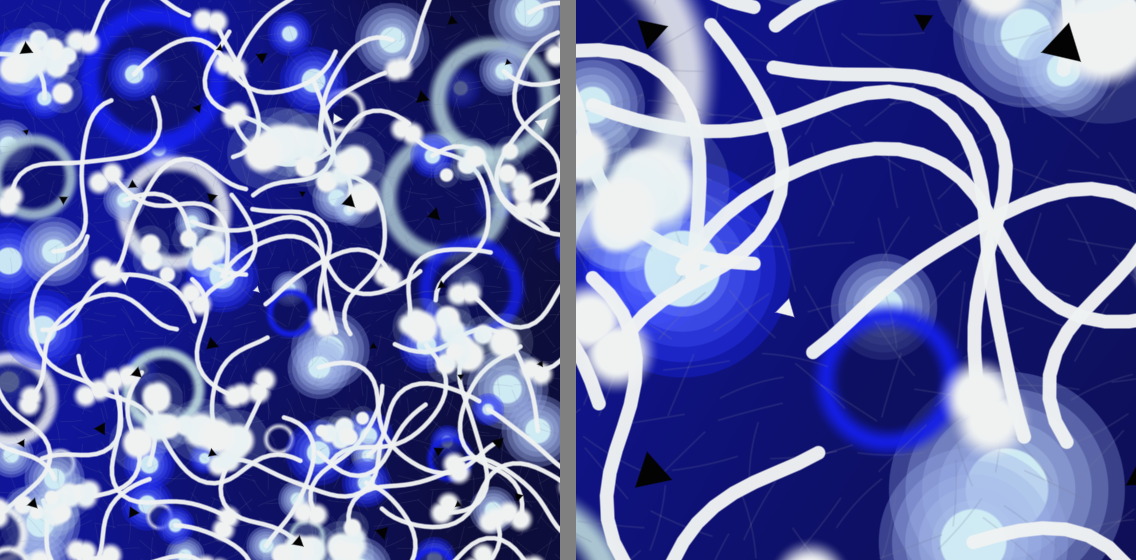
Left: the whole. Right: its middle third, enlarged.
A Shadertoy shader for this background:

```glsl
// Pale looping strands, glowing layered discs, soft rings and dark shards on deep blue.
#define STRANDS 70
#define STRAND_STEPS 32
#define STEP_LENGTH 0.014
#define STRAND_RADIUS 0.0041
#define EXTRA_HALOS 28
#define RINGS 18
#define CLUSTERS 9
#define BLOBS 9
#define SHARD_GRID 7.0
#define SCRATCH_GRID 24.0
#define WHITE vec3(0.94, 0.95, 0.95)
#define CORE vec3(0.82, 0.93, 0.96)

float hash(float n) { return fract(sin(n * 127.1 + 3.7) * 43758.5); }
vec2 hash2(float n) { return vec2(hash(n), hash(n + 57.3)); }
float fill(float d, float soft) { return 1.0 - smoothstep(-soft, soft, d); }
mat2 turn(float a) { return mat2(cos(a), sin(a), -sin(a), cos(a)); }

// Evenly spread points, jittered and denser towards the bottom
vec2 spot(float i, vec2 seed) {
    vec2 q = fract(seed + i * vec2(0.7549, 0.5698)) + 0.09 * (hash2(i + seed.x) - 0.5);
    return vec2(q.x * 1.06 - 0.03, pow(max(q.y, 0.0), 1.35) * 1.04 - 0.02);
}

float segment(vec2 p, vec2 a, vec2 b) {
    vec2 pa = p - a, ba = b - a;
    return length(pa - ba * clamp(dot(pa, ba) / dot(ba, ba), 0.0, 1.0));
}

// Stack of translucent discs around a bright core
vec3 halo(vec3 col, float d, float id, float px) {
    float radius = mix(0.027, 0.074, pow(hash(id + 11.0), 1.3));
    if (d > radius + px) return col;
    vec3 tint = hash(id + 23.0) < 0.45 ? vec3(0.10, 0.15, 1.0) : vec3(0.58, 0.65, 0.90);
    for (int k = 0; k < 5; k++) {
        float layer = float(k);
        col = mix(col, mix(tint, CORE, layer * 0.12), 0.33 * fill(d - radius * (1.0 - 0.14 * layer), px));
    }
    return mix(col, CORE, 0.95 * fill(d - radius * 0.35, px * 1.5));
}

// Soft ring with a darkened inside
vec3 ring(vec3 col, vec2 p, float i) {
    float radius = mix(0.02, 0.115, pow(hash(i + 71.0), 1.5));
    float d = length(p - spot(i, vec2(0.02, 0.17)));
    float kind = hash(i + 83.0);
    vec3 tint = kind < 0.45 ? WHITE : kind < 0.8 ? vec3(0.70, 0.81, 0.84) : vec3(0.08, 0.12, 0.92);
    col = mix(col, vec3(0.05, 0.06, 0.36), 0.65 * fill(d - radius, 0.006));
    float band = fill(abs(d - radius) - radius * 0.14, 0.003 + radius * 0.07);
    return mix(col, tint, band * mix(0.8, 1.0, hash(i + 97.0)));
}

// Distance to a curling strand bent by layered sines
float strand(vec2 p, vec2 a, float id) {
    float angle = 0.6 + 4.5 * (hash(id + 5.0) - 0.5);
    vec2 phase = 6.28 * hash2(id + 31.0);
    float steps = mix(17.0, float(STRAND_STEPS), hash(id + 41.0));
    float d = 1.0;
    for (int k = 0; k < STRAND_STEPS; k++) {
        float t = float(k);
        if (t > steps) break;
        angle += 0.18 * sin(t * 0.19 + phase.x) + 0.10 * sin(t * 0.47 + phase.y);
        vec2 b = a + STEP_LENGTH * vec2(cos(angle), sin(angle));
        d = min(d, segment(p, a, b));
        a = b;
    }
    return d;
}

// Small triangle in some grid cells: x is coverage, y is its random key
vec2 shard(vec2 p, float px) {
    vec2 cell = floor(p * SHARD_GRID);
    float id = dot(cell, vec2(7.3, 31.7)) + 2.0;
    vec2 q = turn(6.28 * hash(id)) * (p - (cell + 0.2 + 0.6 * hash2(id + 4.0)) / SHARD_GRID);
    float d = max(-q.y, abs(q.x) * 0.866 + q.y * 0.5) - mix(0.003, 0.007, hash(id + 8.0));
    return vec2(fill(d, px) * step(hash(id + 15.0), 0.7), hash(id + 19.0));
}

// Faint hairlines, one per cell
float scratches(vec2 p, float px) {
    vec2 cell = floor(p * SCRATCH_GRID);
    float id = dot(cell, vec2(3.1, 17.9)) + 0.5;
    vec2 q = turn(6.28 * hash(id)) * (p - (cell + 0.5) / SCRATCH_GRID);
    q.y += 9.0 * q.x * q.x * (hash(id + 2.0) - 0.5);
    return fill(abs(q.y) - 0.0005, px) * fill(abs(q.x) - 0.02, px);
}

void mainImage(out vec4 fragColor, in vec2 fragCoord) {
    vec2 p = fragCoord / iResolution.y;
    float px = 1.0 / iResolution.y;

    // Deep blue ground, darker to the right
    float shade = p.x + 0.12 * sin(p.y * 5.0 + 1.0) + 0.08 * sin(p.x * 7.0 - p.y * 3.0);
    vec3 col = mix(vec3(0.06, 0.08, 0.60), vec3(0.05, 0.05, 0.23), smoothstep(0.2, 0.95, shade));

    // Discs, both free and at strand heads, then rings
    vec2 headSeed = vec2(0.37, 0.07);
    for (int i = 0; i < EXTRA_HALOS; i++) {
        float id = float(i);
        col = halo(col, length(p - spot(id, vec2(0.25, 0.91))), id + 200.0, px);
    }
    for (int i = 0; i < RINGS; i++) col = ring(col, p, float(i));
    for (int i = 0; i < STRANDS; i++) {
        float id = float(i);
        if (hash(id) < 0.35) col = halo(col, length(p - spot(id, headSeed)), id, px);
    }
    float hair = scratches(p, px) + scratches(turn(0.7) * p + 3.0, px);
    col = mix(col, vec3(0.45, 0.47, 0.6), 0.2 * hair);

    // Strands, with glowing pairs of knots on the heads that have no disc
    for (int i = 0; i < STRANDS; i++) {
        float id = float(i);
        vec2 head = spot(id, headSeed);
        float d = length(p - head);
        if (d > float(STRAND_STEPS) * STEP_LENGTH + 0.03) continue;
        col = mix(col, WHITE, 0.97 * fill(strand(p, head, id) - STRAND_RADIUS, px * 1.1));
        if (hash(id) < 0.35) continue;
        float twin = length(p - head - 0.05 * (hash2(id + 61.0) - 0.5));
        float knot = 1.0 - smoothstep(0.011, 0.026, min(d, twin));
        col = mix(col, WHITE, knot);
    }

    // Overlapping white clusters
    for (int i = 0; i < CLUSTERS; i++) {
        vec2 center = fract(vec2(0.57, 0.77) + float(i) * vec2(0.7549, 0.5698));
        center.y = pow(center.y, 1.3);
        float size = 1.0 - 0.06 * float(i);
        for (int k = 0; k < BLOBS; k++) {
            float id = float(i * BLOBS + k) + 300.0;
            vec2 offset = (hash2(id) + hash2(id + 0.5) - 1.0) * vec2(0.13, 0.07) * size;
            float radius = mix(0.017, 0.033, hash(id + 9.0)) * size;
            float d = length(p - center - offset);
            col = mix(col, CORE, 0.14 * fill(d - radius * 2.0, px));
            col = mix(col, WHITE, 1.0 - smoothstep(radius * 0.8, radius * 1.3, d));
        }
    }

    vec2 chip = shard(p, px);
    col = mix(col, chip.y < 0.07 ? WHITE : vec3(0.01), chip.x);
    fragColor = vec4(col, 1.0);
}
```
